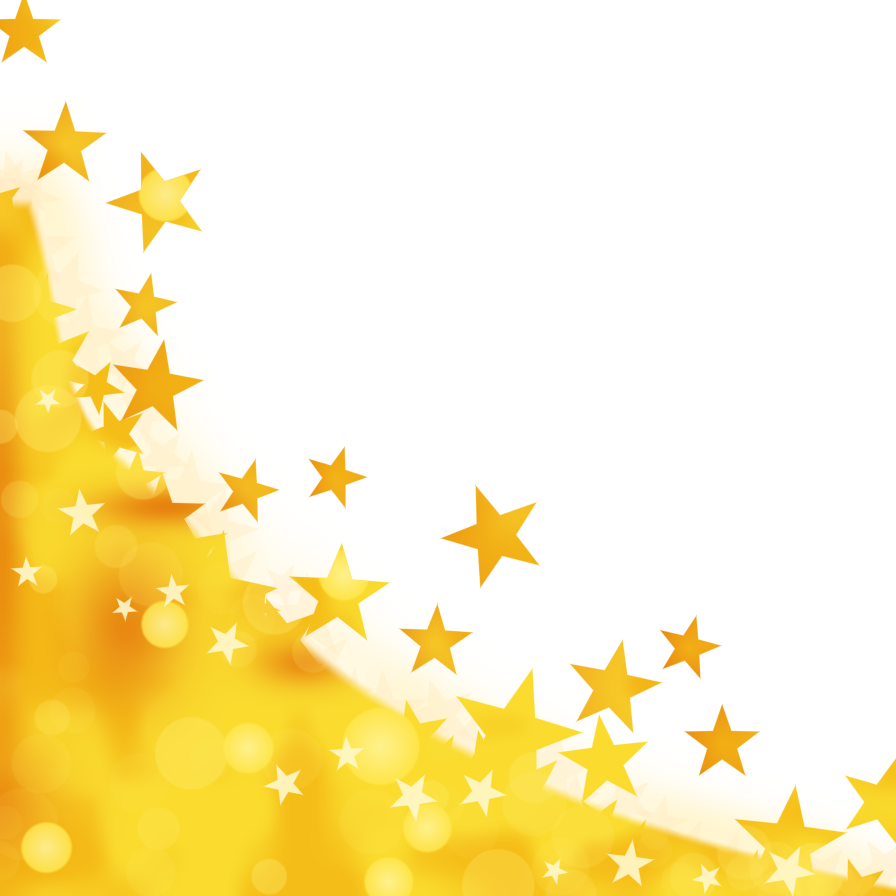
A Shadertoy shader for this background:

```glsl
const float PI = 3.14159;
const vec3 YELLOW = vec3(0.98, 0.86, 0.18);
const vec3 AMBER = vec3(0.96, 0.74, 0.09);
const vec3 ORANGE = vec3(0.90, 0.48, 0.05);
const vec3 CREAM = vec3(1.0, 0.95, 0.76);

// Centre, radius, clockwise turn
const vec4 FREE_STARS[12] = vec4[12](
    vec4(0.027, 0.965, 0.043, 0.0), vec4(0.072, 0.838, 0.049, 0.03),
    vec4(0.177, 0.775, 0.059, -0.34), vec4(0.161, 0.659, 0.037, 0.21),
    vec4(0.174, 0.568, 0.054, 0.17), vec4(0.275, 0.452, 0.037, 0.28),
    vec4(0.374, 0.467, 0.036, 0.3), vec4(0.552, 0.402, 0.06, -0.36),
    vec4(0.486, 0.283, 0.043, 0.05), vec4(0.684, 0.232, 0.055, 0.2),
    vec4(0.768, 0.277, 0.037, 0.25), vec4(0.806, 0.17, 0.044, 0.0));
const vec4 RIM_STARS[6] = vec4[6](
    vec4(0.985, 0.105, 0.051, 0.3), vec4(0.378, 0.335, 0.059, 0.06),
    vec4(0.573, 0.18, 0.077, 0.28), vec4(0.88, 0.058, 0.066, 0.12),
    vec4(0.675, 0.15, 0.053, -0.12), vec4(0.235, 0.335, 0.075, 0.2));
// Centre, radius
const vec3 BRIGHT_DISCS[8] = vec3[8](
    vec3(0.185, 0.783, 0.032), vec3(0.184, 0.303, 0.028), vec3(0.277, 0.165, 0.030),
    vec3(0.477, 0.076, 0.029), vec3(0.434, 0.016, 0.029), vec3(0.052, 0.054, 0.030),
    vec3(0.425, 0.167, 0.045), vec3(0.384, 0.358, 0.030));

float hash(vec2 p) {
    return fract(sin(dot(p, vec2(127.1, 311.7))) * 43758.5453);
}

float noise(vec2 p) {
    vec2 i = floor(p), f = fract(p);
    f = f * f * (3.0 - 2.0 * f);
    return mix(mix(hash(i), hash(i + vec2(1, 0)), f.x),
               mix(hash(i + vec2(0, 1)), hash(i + vec2(1, 1)), f.x), f.y);
}

float starDist(vec2 p, float radius, float turn) {
    float a = abs(mod(atan(p.x, p.y) - turn + PI / 5.0, PI * 0.4) - PI / 5.0);
    vec2 q = length(p) * vec2(cos(a), sin(a));
    return dot(q - vec2(radius, 0.0), vec2(0.328, 0.945));
}

float fill(float d) {
    float w = 0.8 / iResolution.y;
    return 1.0 - smoothstep(-w, w, d);
}

float spot(vec2 p, vec2 centre, vec2 size) {
    vec2 d = (p - centre) / size;
    return exp(-dot(d, d));
}

// Height of the drift's sloping rim
float rimHeight(float x) {
    return min(0.352 / (x + 0.295) - 0.252, 0.79);
}

vec3 goldAt(vec2 p) {
    float n = 0.6 * noise(p * 9.0) + 0.4 * noise(p * 21.0 + 7.0);
    vec3 col = mix(AMBER, YELLOW, smoothstep(0.25, 0.6, n));
    float heat = 0.75 * spot(p, vec2(0.0, 0.42), vec2(0.025, 0.28))
               + 0.85 * spot(p, vec2(0.14, 0.30), vec2(0.06, 0.08))
               + 0.9 * spot(p, vec2(0.19, 0.435), vec2(0.08, 0.022))
               + 0.8 * spot(p, vec2(0.34, 0.26), vec2(0.05, 0.025))
               + 0.5 * spot(p, vec2(0.0, 0.10), vec2(0.07, 0.06));
    return mix(col, ORANGE, min(heat, 1.0));
}

void mainImage(out vec4 fragColor, in vec2 fragCoord) {
    vec2 p = fragCoord / iResolution.xy;
    vec3 gold = goldAt(p);

    // Soft haze beyond the rim
    float slope = (p.x + 0.295) * (p.y + 0.252) - 0.352;
    slope = max(slope, (p.y - 0.79) * 0.9);
    float outside = max(slope, 0.0) / 0.045;
    float haze = exp(-outside * outside) * (0.35 + 0.5 * noise(p * 13.0));
    vec3 col = mix(vec3(1.0), CREAM, haze);

    // Solid drift with a ragged edge of stars
    float edge = slope + 0.05 * spot(p, vec2(0.13, 0.6), vec2(0.07, 0.12));
    float cover = 1.0 - smoothstep(-0.022, -0.008, edge);
    for (int i = 0; i < 30; i++) {
        float k = float(i), x = pow((k + 0.5) / 30.0, 1.5);
        float size = mix(0.025, 0.055, hash(vec2(k, 1.0)));
        vec2 c = vec2(x, rimHeight(x)) - mix(0.015, 0.05, hash(vec2(k, 2.0)));
        float s = fill(starDist(p - c, size, hash(vec2(k, 3.0)) * 1.25));
        vec2 shift = vec2(0.03, 0.025);
        float shard = fill(starDist(p - c - shift, size, hash(vec2(k, 4.0)) * 1.25));
        col = mix(col, vec3(1.0, 0.90, 0.72), shard * 0.3);
        cover = max(cover, s);
    }
    for (int i = 0; i < 6; i++) {
        vec4 s = RIM_STARS[i];
        cover = max(cover, fill(starDist(p - s.xy, s.z, s.w)));
    }
    col = mix(col, gold, cover);

    // Faint overlapping light discs
    for (int i = 0; i < 64; i++) {
        float k = float(i), x = pow(hash(vec2(k, 5.0)), 1.3);
        vec2 c = vec2(x, hash(vec2(k, 6.0)) * rimHeight(x));
        float r = mix(0.014, 0.042, hash(vec2(k, 7.0)));
        float disc = 1.0 - smoothstep(r - 0.003, r, length(p - c));
        float light = mix(0.08, 0.4, pow(hash(vec2(k, 8.0)), 2.0));
        col = mix(col, vec3(1.0, 0.92, 0.42), disc * light * cover);
    }

    // Detached stars, darker towards their left tips
    for (int i = 0; i < 12; i++) {
        vec4 s = FREE_STARS[i];
        vec2 q = (p - s.xy) / s.z;
        float a = fill(starDist(p - s.xy, s.z, s.w));
        float heat = 0.2 + 0.6 * hash(vec2(float(i), 9.0)) * length(q) - 0.2 * q.x;
        col = mix(col, mix(gold, ORANGE, clamp(heat, 0.0, 0.8)), a);
        cover = max(cover, a);
    }

    // Bright discs seen through the gold
    for (int i = 0; i < 8; i++) {
        vec3 b = BRIGHT_DISCS[i];
        float d = length(p - b.xy);
        float disc = 1.0 - smoothstep(b.z - 0.004, b.z, d);
        vec3 light = mix(vec3(1.0, 0.96, 0.62), vec3(1.0, 0.90, 0.28), d / b.z);
        col = mix(col, light, disc * 0.85 * cover);
    }

    // Small pale stars over the drift
    for (int i = 0; i < 14; i++) {
        float k = float(i), x = 0.03 + 0.85 * pow(k / 13.0, 1.4);
        vec2 c = vec2(x, rimHeight(x) * mix(0.08, 0.8, hash(vec2(k, 10.0))));
        float r = mix(0.012, 0.03, hash(vec2(k, 11.0)));
        float a = fill(starDist(p - c, r, hash(vec2(k, 12.0)) * 1.25));
        col = mix(col, vec3(1.0, 0.97, 0.80), a * 0.9);
    }
    fragColor = vec4(col, 1.0);
}
```
